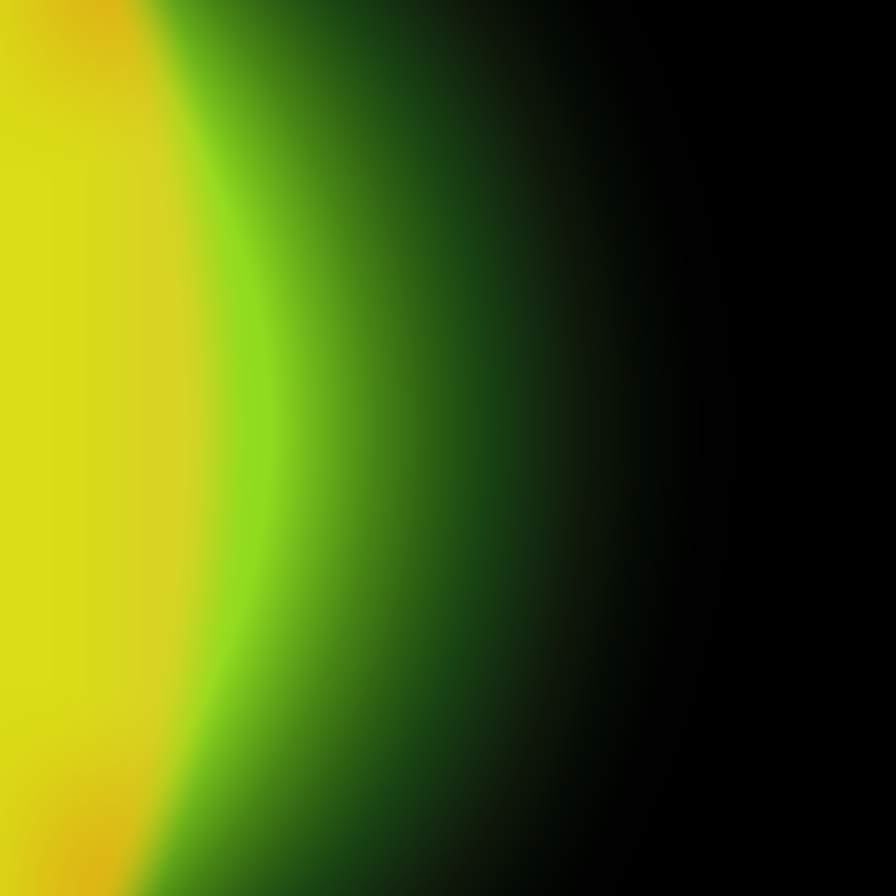
Give the GLSL for this background, as a Shadertoy shader.

```glsl
// Curved yellow glow at the left edge, fading through lime and deep green to black.

// Green falloff, sampled at even steps from the bright rim (0) to darkness (9).
vec3 greenFalloff(float t) {
    vec3 stops[10] = vec3[10](
        vec3(0.57, 0.86, 0.12), vec3(0.41, 0.69, 0.10),
        vec3(0.28, 0.52, 0.08), vec3(0.18, 0.38, 0.07),
        vec3(0.095, 0.27, 0.07), vec3(0.075, 0.17, 0.065),
        vec3(0.055, 0.085, 0.035), vec3(0.018, 0.04, 0.016),
        vec3(0.002, 0.006, 0.002), vec3(0.0));
    t = clamp(t, 0.0, 8.999);
    int i = int(t);
    return mix(stops[i], stops[i + 1], fract(t));
}

void mainImage(out vec4 fragColor, in vec2 fragCoord) {
    vec2 uv = fragCoord / iResolution.xy;
    float dy = uv.y - 0.52;
    float bend = dy * dy;

    // Green halo: bands curve more strongly near the light
    float curvature = mix(0.8, 0.5, smoothstep(0.2, 0.7, uv.x));
    float reach = uv.x + curvature * bend;
    vec3 color = greenFalloff((reach - 0.30) / 0.06);

    // Yellow core, warming to orange at the top and bottom of its rim
    float rim = 0.2 - 0.36 * bend;
    vec3 yellow = mix(vec3(0.855, 0.865, 0.09), vec3(0.845, 0.83, 0.14),
                      smoothstep(0.05, 0.2, uv.x));
    float warmth = smoothstep(0.28, 0.52, abs(dy)) * smoothstep(-0.06, 0.12, uv.x);
    yellow = mix(yellow, vec3(0.87, 0.71, 0.08), warmth);

    float core = 1.0 - smoothstep(rim, rim + 0.085, uv.x);
    fragColor = vec4(mix(color, yellow, core), 1.0);
}
```
